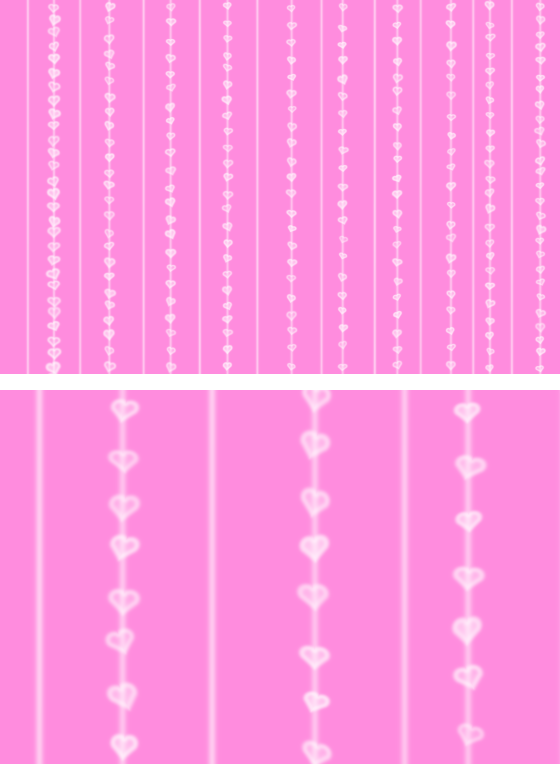
Top, the full canvas; bottom, a detail of the centre.
This pattern is drawn by a Shadertoy shader. Its source:

```glsl
// Pink stripes: thin plain lines alternating with strings of small hand-drawn hearts.

const int COLUMNS = 10;
const vec3 PINK = vec3(1.0, 0.55, 0.87);
const vec3 CHALK = vec3(1.0);
const float LINE_WIDTH = 0.0024;

// Uneven column positions, as fractions of the canvas width
const float LINE_X[COLUMNS] = float[](
    0.0498, 0.1432, 0.2565, 0.3568, 0.4596, 0.5742, 0.6693, 0.7513, 0.8451, 0.9141);
const float STRING_X[COLUMNS] = float[](
    0.0964, 0.1953, 0.3047, 0.4063, 0.5208, 0.6120, 0.7096, 0.8053, 0.8750, 0.9648);
const float HEART_COUNT[COLUMNS] = float[](
    28.0, 25.0, 23.0, 24.0, 22.0, 21.0, 22.0, 21.0, 24.0, 27.0);

float hash(vec2 p) {
    return fract(sin(dot(p, vec2(127.1, 311.7))) * 43758.5453);
}

mat2 rotation(float angle) {
    float c = cos(angle), s = sin(angle);
    return mat2(c, -s, s, c);
}

// Lays one translucent layer of chalk over another
float layer(float below, float above) {
    return 1.0 - (1.0 - below) * (1.0 - above);
}

// Distance to a heart with its tip at the origin
float heartDistance(vec2 p) {
    p.x = abs(p.x);
    if (p.x + p.y > 1.0) return length(p - vec2(0.25, 0.75)) - 0.3536;
    vec2 notch = p - vec2(0.0, 1.0);
    vec2 side = p - 0.5 * max(p.x + p.y, 0.0);
    return sqrt(min(dot(notch, notch), dot(side, side))) * sign(p.x - p.y);
}

// Soft vertical stroke
float stroke(float x, float width, float pixel) {
    float w = max(width, 0.7 * pixel);
    return exp(-x * x / (w * w));
}

// Blurred chalk outline around a paler, uneven filling
float heartInk(vec2 p, float size, float pixel, vec2 seed) {
    p = rotation((hash(seed + 3.1) - 0.5) * 0.7) * p / size;
    p.x += p.y * (hash(seed + 5.7) - 0.5) * 0.3;
    p.y *= mix(0.95, 1.25, hash(seed + 8.3));
    float d = heartDistance(p + vec2(0.0, 0.58));
    float soft = max(0.17, 0.7 * pixel / size);
    float fill = 1.0 - smoothstep(-soft, soft, d);
    float rim = (d + 0.07) / (0.06 + 0.5 * soft);
    float outline = exp(-rim * rim);
    float filling = mix(0.2, 0.48, hash(seed + 11.3));
    return layer(fill * filling, outline * mix(0.36, 0.52, hash(seed + 6.1)));
}

// Hearts threaded down one string, jittered within equal cells
float heartString(vec2 p, float column, float count, float height, float pixel) {
    float cell = height / count;
    float row = floor(p.y / cell);
    float ink = 0.0;
    for (float k = -1.0; k <= 1.0; k++) {
        vec2 seed = vec2(column + 1.0, row + k);
        float y = (seed.y + 0.5 + 0.3 * (hash(seed) - 0.5)) * cell;
        float x = (hash(seed + 7.9) - 0.5) * 0.002;
        // Hearts grow toward the lower left
        float growth = exp(-column * 0.9) * mix(0.006, 0.002, y / height);
        float size = mix(0.0115, 0.0145, hash(seed + 4.3)) + growth;
        ink = layer(ink, heartInk(p - vec2(x, y), size, pixel, seed));
    }
    return ink;
}

void mainImage(out vec4 fragColor, in vec2 fragCoord) {
    vec2 p = fragCoord / iResolution.x;
    float pixel = 1.0 / iResolution.x;
    float height = iResolution.y / iResolution.x;
    float ink = 0.0;

    for (int i = 0; i < COLUMNS; i++) {
        float column = float(i);
        float wear = 0.97 + 0.03 * sin(p.y * 23.0 + column * 2.4);

        // Plain line
        float lineInk = mix(0.46, 0.56, hash(vec2(column, 17.0))) * wear;
        ink = layer(ink, lineInk * stroke(p.x - LINE_X[i], LINE_WIDTH, pixel));

        // String and its hearts
        float x = p.x - STRING_X[i];
        if (abs(x) < 0.025) {
            ink = layer(ink, 0.46 * wear * stroke(x, LINE_WIDTH, pixel));
            ink = layer(ink, heartString(vec2(x, p.y), column, HEART_COUNT[i], height, pixel));
        }
    }

    fragColor = vec4(mix(PINK, CHALK, min(ink, 0.82)), 1.0);
}
```
